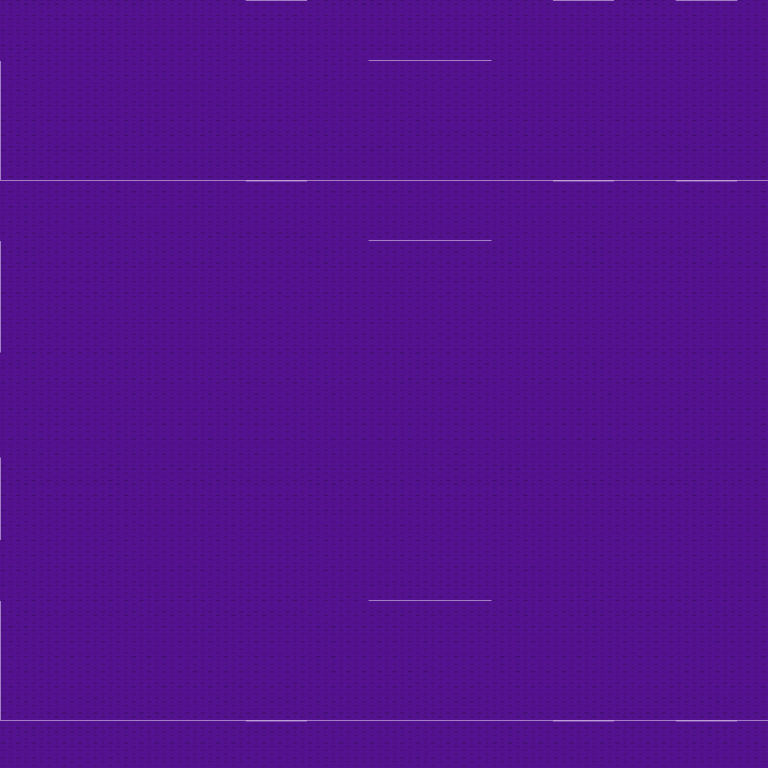
A Shadertoy shader for this texture:

```glsl
// A violet cloth of fine staggered dark dashes, 50 cells across and 51.2 down.
// Each cell holds four dash rows; a slightly faster wave darkens some of them.
// Pale, broken seams lie on bands of twelve cells, counted from the top edge.

#define CELLS vec2(50.0, 51.2)
#define BAND_ROWS 12.0
#define DASH_SIZE vec2(0.30, 0.085)
#define DOT_LENGTH 0.14
#define DASH_ROWS 4
#define BEAT_ROWS 52.9
#define SEAM_WIDTH 0.001
#define THICK_SEAM 0.0018
#define CLOTH vec3(0.33, 0.07, 0.57)
#define DASH_COLOR vec3(0.255, 0.06, 0.42)
#define SEAM_COLOR vec3(0.74, 0.62, 0.84)

const float TAU = 6.2831853;

vec2 gradientAt(vec2 lattice) {
    float angle = TAU * fract(sin(dot(lattice, vec2(127.1, 311.7))) * 4375.5);
    return vec2(cos(angle), sin(angle));
}

float gradientNoise(vec2 p) {
    vec2 i = floor(p), f = fract(p);
    vec2 w = f * f * f * (f * (f * 6.0 - 15.0) + 10.0);
    vec2 e = vec2(1.0, 0.0);
    float low = mix(dot(gradientAt(i), f), dot(gradientAt(i + e.xy), f - e.xy), w.x);
    float high = mix(dot(gradientAt(i + e.yx), f - e.yx), dot(gradientAt(i + e.xx), f - e.xx), w.x);
    return mix(low, high, w.y);
}

// Share of a pixel-wide window around x that lies between lo and hi
float spanCover(float x, float lo, float hi, float pixel) {
    return (clamp(x + 0.5 * pixel, lo, hi) - clamp(x - 0.5 * pixel, lo, hi)) / pixel;
}

// Signed offset to the nearest repeat of a center
float repeatOffset(float x, float center) {
    return fract(x - center + 0.5) - 0.5;
}

// Four staggered rows per cell, each a dash and a fainter short one between
float dashes(vec2 cell, vec2 pixel) {
    float cover = 0.0;
    float wear = 1.0 + 0.3 * gradientNoise(cell * vec2(0.35, 1.3));
    vec2 h = 0.5 * DASH_SIZE;
    float dotHalf = 0.5 * DOT_LENGTH;
    for (int i = 0; i < DASH_ROWS; i++) {
        float k = float(i);
        float center = 0.2 + 0.5 * k;
        float dx = repeatOffset(cell.x, center);
        float gapX = repeatOffset(cell.x, center + 0.5);
        float dy = repeatOffset(cell.y, (k + 0.13) / float(DASH_ROWS));

        float row = (cell.y - dy) / CELLS.y;
        float beat = 0.5 + 0.5 * cos(TAU * (row * BEAT_ROWS - 0.23));
        float weight = mix(0.58, 1.0, smoothstep(0.4, 0.9, beat));
        float along = spanCover(dx, -h.x, h.x, pixel.x)
                    + 0.7 * spanCover(gapX, -dotHalf, dotHalf, pixel.x);
        cover += weight * along * spanCover(dy, -h.y, h.y, pixel.y);
    }
    return clamp(cover * wear, 0.0, 1.0);
}

// Seams: full lines, thick stretches, a short middle line and the left edge
float seams(vec2 cell, vec2 pixel) {
    float band = floor(cell.y / BAND_ROWS);
    float y = cell.y - band * BAND_ROWS;
    float thin = SEAM_WIDTH * CELLS.y;
    bool kept = band < 2.0 || band == 3.0;
    bool crossing = band == 1.0 || band == 4.0;

    float full = crossing ? spanCover(y, 0.0, thin, pixel.y) : 0.0;

    float stretch = spanCover(mod(cell.x, 20.0), 16.0, 20.0, pixel.x)
                  + spanCover(cell.x, 44.0, 48.0, pixel.x);
    float thickness = band == 0.0 ? thin : THICK_SEAM * CELLS.y;
    float thick = crossing || band == 0.0
                ? stretch * spanCover(y, 0.0, thickness, pixel.y) : 0.0;

    float middle = kept ? spanCover(cell.x, 24.0, 32.0, pixel.x)
                        * spanCover(y, 4.0, 4.0 + thin, pixel.y) : 0.0;

    float start = band == 2.0 ? 6.5 : 4.07;
    float end = band == 1.0 ? 11.5 : BAND_ROWS;
    float edge = band < 4.0 ? spanCover(cell.x, 0.0, SEAM_WIDTH * CELLS.x, pixel.x)
                            * spanCover(y, start, end, pixel.y) : 0.0;

    return clamp(max(max(full, thick), max(middle, edge)), 0.0, 1.0);
}

void mainImage(out vec4 fragColor, in vec2 fragCoord) {
    vec2 canvas = fragCoord / iResolution.xy;
    vec2 cell = vec2(canvas.x, 1.0 - canvas.y) * CELLS;
    vec2 pixel = CELLS / iResolution.xy;

    vec3 color = mix(CLOTH, DASH_COLOR, dashes(cell, pixel));
    color = mix(color, SEAM_COLOR, seams(cell, pixel));
    fragColor = vec4(color, 1.0);
}
```
